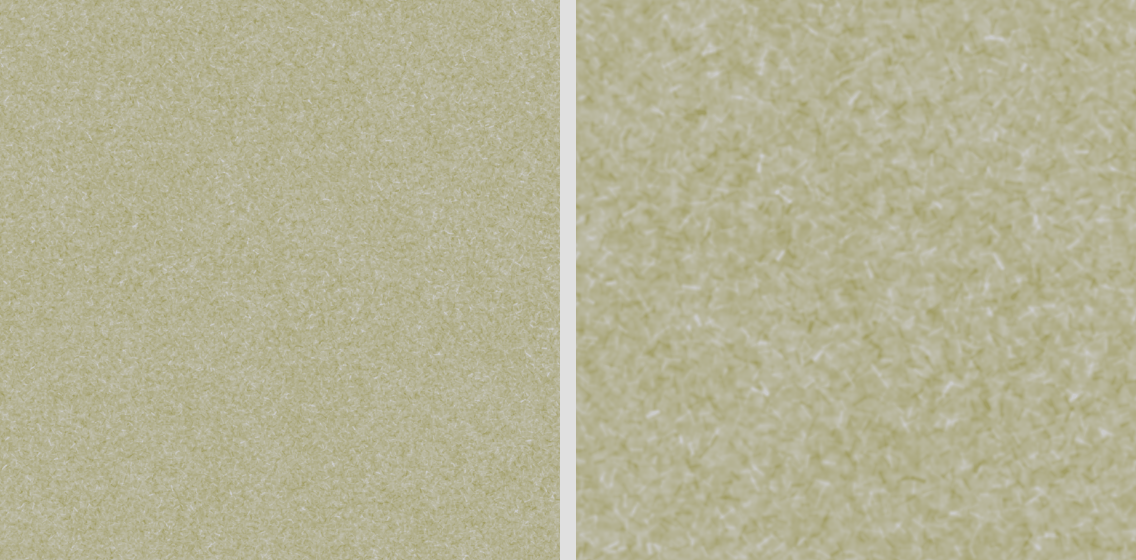
Left, the full canvas; right, a detail of the centre.
Give the GLSL for this texture, as a WebGL 1 fragment shader.

```glsl
precision highp float;
// Recycled paper in muted olive beige: faint mottling and crisp fine grain from
// value noise, under layers of short random fibres, pale flecks and dark specks.
// All of them add up to one tone that shifts the colour along a line.

uniform vec2 u_resolution;

vec3 hash3(vec2 cell) {
  vec3 p = fract(cell.xyx * vec3(0.1031, 0.1030, 0.0973));
  p += dot(p, p.yxz + 33.33);
  return fract((p.xxy + p.yzz) * p.zyx);
}

float valueNoise(vec2 p) {
  vec2 cell = floor(p);
  vec2 f = fract(p);
  f = f * f * (3.0 - 2.0 * f);
  float low = mix(hash3(cell).x, hash3(cell + vec2(1.0, 0.0)).x, f.x);
  float high = mix(hash3(cell + vec2(0.0, 1.0)).x, hash3(cell + 1.0).x, f.x);
  return mix(low, high, f.y) - 0.5;
}

// One straight fibre per cell, kept with the given chance.
// Sizes are in cells; strength runs between the two values of range.
float fibres(vec2 p, float pixel, float halfLength, float halfWidth,
             float chance, vec2 range) {
  vec2 home = floor(p);
  float sum = 0.0;
  for (int y = -1; y <= 1; y++) {
    for (int x = -1; x <= 1; x++) {
      vec2 cell = home + vec2(float(x), float(y));
      vec3 place = hash3(cell + 17.0);
      vec3 look = hash3(cell + 371.0);
      float angle = (place.z - 0.5) * 2.8;
      vec2 along = vec2(cos(angle), sin(angle));
      vec2 offset = p - cell - place.xy;
      float reach = halfLength * (0.4 + 0.6 * look.x);
      float t = clamp(dot(offset, along), -reach, reach);
      float gap = length(offset - along * t);
      float cover = smoothstep(-pixel, pixel, halfWidth - gap);
      sum += cover * step(look.y, chance) * mix(range.x, range.y, look.z);
    }
  }
  return sum;
}

void main() {
  vec2 uv = gl_FragCoord.xy / u_resolution.y;
  // Edge softness: about one pixel, never finer than the paper itself
  float soft = max(0.8 / u_resolution.y, 0.0015);

  // Faint mottling down to fine grain
  float tone = 0.32 * valueNoise(uv * 13.0)
             + 0.35 * valueNoise(uv * 44.0 + 9.0)
             + 0.8 * valueNoise(uv * 125.0 + 31.0)
             + 1.9 * valueNoise(uv * 235.0 + 73.0)
             + 1.2 * valueNoise(uv * 350.0 + 127.0);

  // Dense felt of light and dark fibres, the second layer turned
  tone += fibres(uv * 118.0, soft * 118.0, 0.55, 0.11, 1.0, vec2(-1.6, 1.6));
  vec2 turned = vec2(0.8 * uv.x - 0.6 * uv.y, 0.6 * uv.x + 0.8 * uv.y) + 3.0;
  tone += fibres(turned * 150.0, soft * 150.0, 0.5, 0.13, 1.0, vec2(-1.5, 1.5));

  // Scattered pale flecks and a few dark specks
  tone += fibres(uv * 47.0 + 151.0, soft * 47.0, 0.22, 0.055, 0.25, vec2(0.8, 2.8));
  tone += fibres(uv * 36.0 + 233.0, soft * 36.0, 0.1, 0.04, 0.2, vec2(-2.4, -1.0));

  vec3 paper = vec3(0.71, 0.70, 0.58);
  vec3 paleShift = vec3(0.0275, 0.03, 0.066);
  gl_FragColor = vec4(paper + paleShift * clamp(tone, -2.8, 3.2), 1.0);
}
```
